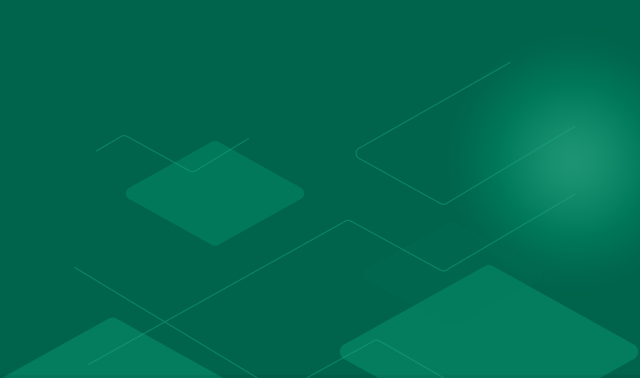
Write a Shadertoy shader that draws this background.

```glsl
// Green backdrop with rounded diamonds, thin bent lines and a soft round glow.

const vec3 BASE_GREEN    = vec3(0.0, 0.39, 0.295);
const vec3 HALO_GREEN    = vec3(0.0, 0.485, 0.36);
const vec3 CORE_GREEN    = vec3(0.11, 0.58, 0.45);
const vec3 DIAMOND_GREEN = vec3(0.0, 0.47, 0.35);
const vec3 BRIGHT_GREEN  = vec3(0.015, 0.49, 0.37);
const vec3 LINE_GREEN    = vec3(0.12, 0.68, 0.52);

const float CORNER_RADIUS = 0.9;
const float LINE_HALF_WIDTH = 0.09;

float segmentDistance(vec2 p, vec2 a, vec2 b) {
    vec2 ab = b - a;
    float t = clamp(dot(p - a, ab) / dot(ab, ab), 0.0, 1.0);
    return length(p - a - ab * t);
}

// Signed distance to a diamond whose outer half size includes the rounding
float diamondDistance(vec2 p, vec2 center, vec2 halfSize, float radius) {
    vec2 q = abs(p - center);
    vec2 inner = halfSize - radius;
    float side = sign(q.x * inner.y + q.y * inner.x - inner.x * inner.y);
    return side * segmentDistance(q, vec2(inner.x, 0.0), vec2(0.0, inner.y)) - radius;
}

// Two segments joined at a corner by a tangent arc
float bendDistance(vec2 p, vec2 a, vec2 corner, vec2 b, float radius) {
    vec2 u = normalize(a - corner);
    vec2 v = normalize(b - corner);
    vec2 bisector = normalize(u + v);
    float cosHalf = dot(u, bisector);
    float sinHalf = sqrt(1.0 - cosHalf * cosHalf);
    float trim = radius * cosHalf / sinHalf;
    float d = min(segmentDistance(p, a, corner + u * trim),
                  segmentDistance(p, corner + v * trim, b));
    vec2 q = p - corner - bisector * radius / sinHalf;
    float reach = length(q);
    if (-dot(q, bisector) > reach * sinHalf) d = min(d, abs(reach - radius));
    return d;
}

// Path of three segments with two rounded corners
float zigzagDistance(vec2 p, vec2 a, vec2 b, vec2 c, vec2 d, float radius) {
    vec2 middle = 0.5 * (b + c);
    return min(bendDistance(p, a, b, middle, radius),
               bendDistance(p, middle, c, d, radius));
}

float coverage(float signedDistance, float pixel) {
    return clamp(0.5 - signedDistance / pixel, 0.0, 1.0);
}

vec3 addGlow(vec3 color, vec2 p, vec2 center) {
    float d = length(p - center);
    color = mix(color, HALO_GREEN, 1.0 - smoothstep(8.0, 21.5, d));
    return mix(color, CORE_GREEN, 1.0 - smoothstep(0.0, 13.0, d));
}

void mainImage(out vec4 fragColor, in vec2 fragCoord) {
    // The canvas is 100 units wide
    float pixel = 100.0 / iResolution.x;
    vec2 p = fragCoord * pixel;

    vec3 color = addGlow(BASE_GREEN, p, vec2(89.6, 33.9));

    // Diamonds in two sizes, the last one nearly transparent
    vec2 smallSize = vec2(13.93, 8.2);
    vec2 largeSize = vec2(23.3, 13.54);
    float leftDiamond  = diamondDistance(p, vec2(33.6, 28.85), smallSize, 1.0);
    float rightLarge   = diamondDistance(p, vec2(76.4, 4.1), largeSize, 1.3);
    float leftLarge    = diamondDistance(p, vec2(17.6, -4.1), largeSize, 1.3);
    float faintDiamond = diamondDistance(p, vec2(70.7, 16.2), smallSize, 1.0);
    color = mix(color, DIAMOND_GREEN, coverage(leftDiamond, pixel));
    color = mix(color, BRIGHT_GREEN, coverage(min(rightLarge, leftLarge), pixel));
    color = mix(color, DIAMOND_GREEN, 0.14 * coverage(faintDiamond, pixel));

    // Thin lines
    float line = zigzagDistance(p, vec2(15.1, 35.5), vec2(19.4, 38.0),
                                vec2(30.1, 32.1), vec2(38.8, 37.4), CORNER_RADIUS);
    line = min(line, zigzagDistance(p, vec2(79.7, 49.3), vec2(54.7, 35.1),
                                    vec2(69.3, 27.0), vec2(89.8, 39.3), CORNER_RADIUS));
    line = min(line, zigzagDistance(p, vec2(13.9, 2.15), vec2(54.4, 24.75),
                                    vec2(69.3, 16.6), vec2(89.8, 28.7), CORNER_RADIUS));
    line = min(line, bendDistance(p, vec2(46.1, -1.0), vec2(58.85, 6.05),
                                  vec2(71.1, -1.0), CORNER_RADIUS));
    line = min(line, segmentDistance(p, vec2(11.7, 17.25), vec2(41.9, -1.0)));
    color = mix(color, LINE_GREEN, 0.42 * coverage(line - LINE_HALF_WIDTH, pixel));

    // Slightly darker strip along the bottom
    color *= 1.0 - 0.06 * coverage(p.y - 0.5, pixel);

    fragColor = vec4(color, 1.0);
}
```
